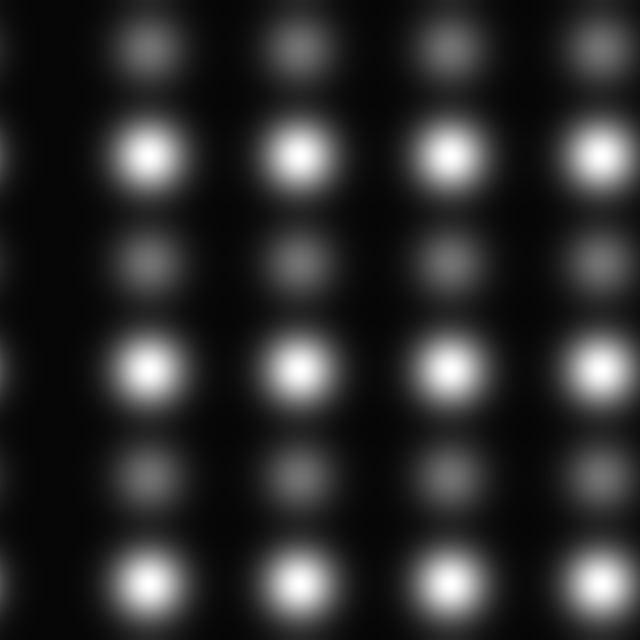
This pattern is drawn by a WebGL 2 fragment shader. Its source:

```glsl
#version 300 es
precision highp float;

// Soft glowing dots on black: four columns by six rows, bright and dim rows
// alternating. Each dot is a Gaussian, so the grid is the product of a column
// profile and a row profile; distances wrap, leaving one wider gap at the seam.

uniform vec2 u_resolution;
out vec4 fragColor;

const int COLUMNS = 4;
const int ROWS = 6;
const vec2 FIRST_DOT = vec2(0.2330, 0.0874);  // lower left dot centre
const vec2 PITCH = vec2(0.2354, 0.1672);      // spacing between centres
const float DOT_SIGMA = 0.0384;               // softness of each dot
const float BRIGHT_PEAK = 0.98;
const float DIM_PEAK = 0.42;
const vec3 BACKGROUND = vec3(0.022);
const vec3 GLOW_COLOR = vec3(1.0);

// Gaussian falloff around a centre, repeating at the canvas edges
float wrappedGlow(float position, float centre) {
    float d = position - centre;
    d -= floor(d + 0.5);
    return exp(-0.5 * d * d / (DOT_SIGMA * DOT_SIGMA));
}

// Sum of equal vertical bands
float columnProfile(float x) {
    float sum = 0.0;
    for (int i = 0; i < COLUMNS; i++) {
        sum += wrappedGlow(x, FIRST_DOT.x + float(i) * PITCH.x);
    }
    return sum;
}

// Sum of horizontal bands, alternating in strength from the bottom up
float rowProfile(float y) {
    float sum = 0.0;
    for (int j = 0; j < ROWS; j++) {
        float peak = j % 2 == 0 ? BRIGHT_PEAK : DIM_PEAK;
        sum += peak * wrappedGlow(y, FIRST_DOT.y + float(j) * PITCH.y);
    }
    return sum;
}

void main() {
    vec2 uv = gl_FragCoord.xy / u_resolution;
    float glow = columnProfile(uv.x) * rowProfile(uv.y);
    fragColor = vec4(min(BACKGROUND + GLOW_COLOR * glow, 1.0), 1.0);
}
```
